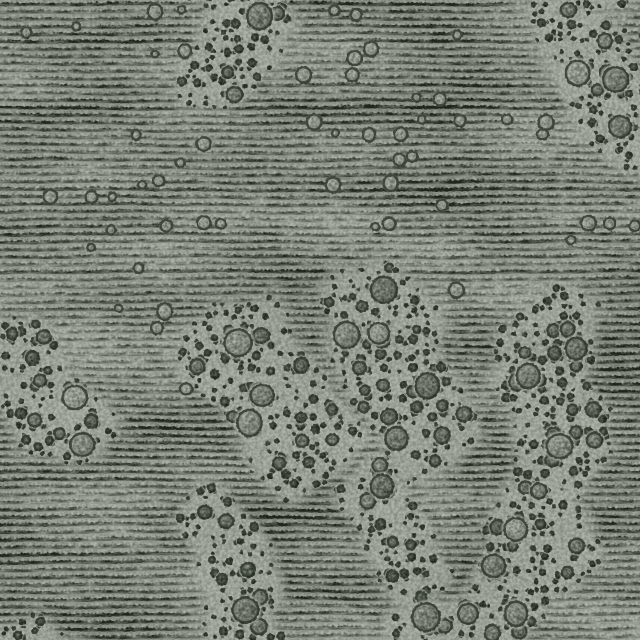
Give the GLSL for this texture, as a WebGL 2 fragment shader.

```glsl
#version 300 es
precision highp float;

uniform vec2 u_resolution;
out vec4 fragColor;

vec3 hash(vec2 cell) {
    vec3 q = fract(cell.xyx * vec3(0.1031, 0.1030, 0.0973));
    q += dot(q, q.yxz + 33.33);
    return fract((q.xxy + q.yzz) * q.zyx);
}

// Distance to the nearest feature point
float cellular(vec2 p) {
    vec2 base = floor(p);
    float nearest = 2.0;
    for (int y = -1; y <= 1; y++)
        for (int x = -1; x <= 1; x++) {
            vec2 cell = base + vec2(x, y);
            nearest = min(nearest, distance(p, cell + hash(cell).xy));
        }
    return nearest;
}

// Signed distance to the pale patches: slanted capsules, absent from one band
float patchDistance(vec2 p) {
    p += 0.012 * vec2(sin(p.y * 31.0 + 1.0), sin(p.x * 27.0 + p.y * 9.0));
    p += 0.006 * vec2(sin(p.y * 83.0 + p.x * 40.0), sin(p.x * 71.0));
    vec2 base = floor(p * 4.0);
    float nearest = 1.0;
    for (int y = -1; y <= 1; y++)
        for (int x = -1; x <= 1; x++) {
            vec2 cell = base + vec2(x, y);
            vec3 place = hash(cell + 17.0);
            vec3 form = hash(cell + 71.0);
            float chance = cell.y < 2.0 ? 0.9 : (cell.y > 2.0 && cell.x > 0.0 ? 0.85 : 0.0);
            if (place.z > chance) continue;
            float angle = mix(1.0, 2.5, form.x);
            vec2 axis = mix(0.04, 0.11, form.y) * vec2(cos(angle), sin(angle));
            vec2 q = p - (cell + 0.25 + 0.5 * place.xy) / 4.0;
            float along = clamp(dot(q, axis) / dot(axis, axis), -1.0, 1.0);
            nearest = min(nearest, length(q - axis * along) - mix(0.045, 0.080, form.z));
        }
    return nearest;
}

// Scattered rimmed discs; side is 1 within patches, -1 on the ruled ground
void bubbles(inout float tone, vec2 p, float ground, float grain, float scale, vec2 radii,
             float density, float margin, float side) {
    vec2 base = floor(p * scale);
    float soft = max(0.0017, 0.8 / u_resolution.y);
    for (int y = -1; y <= 1; y++)
        for (int x = -1; x <= 1; x++) {
            vec2 cell = base + vec2(x, y);
            vec3 place = hash(cell + scale);
            vec3 look = hash(cell + scale + 57.0);
            vec2 centre = (cell + 0.2 + 0.6 * place.xy) / scale;
            float radius = mix(radii.x, radii.y, place.z);
            vec2 q = p - centre;
            float d = length(q * vec2(1.0, 0.9 + 0.2 * look.z)) - radius + 0.0022 * grain;
            float cluster = smoothstep(-0.1, 0.7, sin(centre.x * 19.0 + 4.0 * sin(centre.y * 23.0)));
            float chance = side > 0.0 ? density : density * cluster * smoothstep(0.35, 0.6, centre.y);
            if (d > 0.2 * radius + 0.004 || look.x > chance) continue;
            if (side * patchDistance(centre) > margin - radius) continue;

            // Pale halo, shaded body, dark ragged rim
            float halo = 1.0 - smoothstep(0.0, 0.2 * radius + 0.002, d);
            tone = mix(tone, ground, side > 0.0 ? halo : 0.0);
            float body = mix(0.30, 0.72, smoothstep(0.003, 0.018, radius)) * (0.75 + 0.5 * look.y);
            body = side > 0.0 ? body : 0.88;
            body += 0.6 * grain - 0.15 * dot(q / radius, vec2(0.7, -0.6));
            tone = mix(body, tone, smoothstep(-soft, soft, d));
            float rim = 1.0 - smoothstep(0.0008, 0.0014 + soft, abs(d + 0.0016));
            tone = mix(tone, 0.16 + 0.35 * grain, rim * clamp(0.88 + 0.6 * grain, 0.0, 1.0));
        }
}

void main() {
    vec2 p = gl_FragCoord.xy / u_resolution.y;

    // Mottled paper grain, centred on zero
    float grain = 0.75 * (cellular(p * 215.0) - cellular(p * 147.0 + 31.0));
    float blotch = cellular(p * vec2(4.0, 11.0) + 3.0) - 0.45;
    float ground = 0.98 + 0.36 * grain - 0.08 * blotch;

    // Ruled horizontal strokes, slightly bent, ragged and broken
    float bend = 0.0014 * sin(p.x * 9.0 + p.y * 14.0) + 0.0006 * sin(p.x * 41.0 + p.y * 60.0);
    float row = (p.y + bend) * 86.0 + 0.22 * grain;
    float stroke = smoothstep(0.2, 0.95, 0.5 - 0.5 * cos(6.2832 * row));
    float weight = 0.34 + 0.30 * hash(vec2(floor(row), 5.0)).x;
    float breaks = cellular(p * vec2(42.0, 150.0)) - 0.45;
    float drift = sin(p.x * 7.0 + 2.0 * sin(p.y * 11.0)) * sin(p.y * 17.0 + p.x * 5.0);
    float ink = stroke * (weight - 0.75 * breaks + 0.12 * drift + 0.35 * blotch);
    ink += 0.07 + 0.06 * drift + 0.12 * blotch;
    float tone = ground - max(ink, 0.0) * smoothstep(-0.006, 0.026, patchDistance(p));

    // Loose rings, then patch discs from dots up to the largest
    bubbles(tone, p, ground, grain, 30.0, vec2(0.007, 0.0135), 0.36, -0.008, -1.0);
    bubbles(tone, p, ground, grain, 70.0, vec2(0.0022, 0.0040), 0.50, 0.014, 1.0);
    bubbles(tone, p, ground, grain, 44.0, vec2(0.0040, 0.0075), 0.62, 0.012, 1.0);
    bubbles(tone, p, ground, grain, 24.0, vec2(0.0085, 0.0140), 0.62, 0.006, 1.0);
    bubbles(tone, p, ground, grain, 14.0, vec2(0.0170, 0.0230), 0.75, 0.003, 1.0);

    vec3 colour = mix(vec3(0.12, 0.15, 0.10), vec3(0.62, 0.64, 0.60), clamp(tone, 0.0, 1.12));
    fragColor = vec4(colour, 1.0);
}
```
